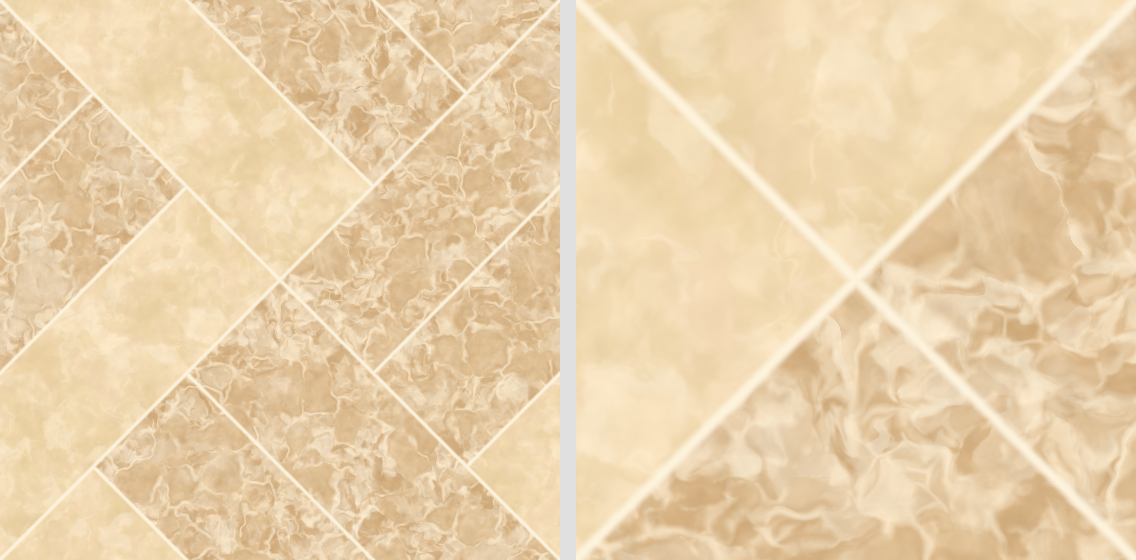
Left: the whole. Right: its middle third, enlarged.
A Shadertoy shader for this texture:

```glsl
// Diagonal basket weave of polished marble planks: each turned square holds three
// planks, two of mottled tan breccia and one of calm cream stone, with pale grout.
// Plank-local coordinates feed warped noise and cells, so the canvas tiles seamlessly.

const float PLANKS = 3.0;          // planks per woven square
const float GROUT_HALF = 0.0031;   // half joint width, in canvas units
const float GROUT_SOFT = 0.0026;   // softness of the joint edge
const float FRAGMENT_FREQ = 17.0;  // large stone fragments
const float CHIP_FREQ = 40.0;      // small broken chips
const float WARP = 0.06;           // bending of fragment outlines
const float VEIN_STRENGTH = 0.62;

const vec3 GROUT = vec3(0.995, 0.955, 0.87);
const vec3 BROWN = vec3(0.80, 0.645, 0.45);
const vec3 TAN = vec3(0.86, 0.73, 0.555);
const vec3 BEIGE = vec3(0.895, 0.785, 0.625);
const vec3 ASH = vec3(0.92, 0.845, 0.735);
const vec3 IVORY = vec3(0.985, 0.925, 0.815);
const vec3 HONEY = vec3(0.92, 0.82, 0.64);
const vec3 CREAM = vec3(0.965, 0.88, 0.735);
const vec3 PEACH = vec3(0.945, 0.84, 0.695);

vec2 hash2(vec2 p) {
    vec3 h = fract(p.xyx * vec3(0.1031, 0.1030, 0.0973));
    h += dot(h, h.yzx + 33.33);
    return fract((h.xx + h.yz) * h.zy);
}

float noise(vec2 p) {
    vec2 i = floor(p), f = fract(p);
    f = f * f * (3.0 - 2.0 * f);
    float low = mix(hash2(i).x, hash2(i + vec2(1, 0)).x, f.x);
    float high = mix(hash2(i + vec2(0, 1)).x, hash2(i + vec2(1, 1)).x, f.x);
    return mix(low, high, f.y);
}

float fbm(vec2 p) {
    float sum = 0.0, amp = 0.533;
    for (int k = 0; k < 4; k++) {
        sum += amp * noise(p);
        p = mat2(1.6, 1.2, -1.2, 1.6) * p + 17.3;
        amp *= 0.5;
    }
    return sum;
}

// Soft-edged blotches covering the part of the noise above a threshold
float blotch(vec2 p, float threshold) {
    return smoothstep(threshold - 0.09, threshold + 0.09, fbm(p));
}

// x: gap between the two nearest seeds (zero on borders), y: random cell value
vec2 cells(vec2 p) {
    vec2 i = floor(p);
    float near = 9.0, next = 9.0, id = 0.0;
    for (int y = -1; y <= 1; y++)
    for (int x = -1; x <= 1; x++) {
        vec2 c = i + vec2(x, y), seed = hash2(c);
        float d = length(c + seed - p);
        if (d < near) { next = near; near = d; id = hash2(c + 41.7).y; }
        else next = min(next, d);
    }
    return vec2(next - near, id);
}

vec3 brecciaStone(vec2 p) {
    vec2 bend = vec2(fbm(p * 14.0), fbm(p * 14.0 + 53.1)) - 0.5;
    vec2 fray = vec2(noise(p * 90.0), noise(p * 90.0 + 29.0)) - 0.5;
    vec2 q = p + WARP * bend + 0.009 * fray;
    vec2 fragment = cells(q * FRAGMENT_FREQ);
    vec2 chip = cells(q * CHIP_FREQ + 11.0);
    float solid = smoothstep(0.52, 0.72, fragment.y * 0.65 + fbm(p * 9.0 + 7.0) * 0.38);
    float broken = 1.0 - solid;

    // Body: plain brown fragments set in paler, speckled rubble
    vec3 rubble = mix(TAN, ASH, smoothstep(0.0, 1.0, 0.5 * chip.y + 0.5 * fbm(q * 30.0)));
    rubble = mix(rubble, IVORY, 0.6 * blotch(q * 48.0 + 23.0, 0.57));
    rubble = mix(rubble, BROWN, 0.75 * blotch(q * 44.0 + 71.0, 0.57));
    vec3 plain = mix(BROWN, BEIGE, 0.3 + 0.75 * fbm(p * 26.0 + 3.0));
    vec3 col = mix(rubble, plain, 0.82 * solid);
    col = mix(col, TAN, 0.4 * blotch(p * 8.0 + 19.0, 0.56));
    col = mix(col, ASH, 0.6 * blotch(p * 12.0 + 37.0, 0.62));

    // Veins: short pieces of fragment and chip outlines, broken by noise
    float gaps = blotch(p * 40.0 + 5.0, 0.5);
    float outline = (1.0 - smoothstep(0.0, 0.18, fragment.x)) * (0.2 + 0.8 * gaps);
    float chipLine = (1.0 - smoothstep(0.0, 0.34, chip.x)) * (0.25 + 0.75 * broken);
    chipLine *= 0.8 * blotch(p * 50.0 + 61.0, 0.52);
    col = mix(col, IVORY, VEIN_STRENGTH * max(outline, chipLine));

    // Shade beside the outlines, then fine grain
    float shade = smoothstep(0.1, 0.2, fragment.x) * (1.0 - smoothstep(0.2, 0.4, fragment.x));
    col = mix(col, BROWN, 0.3 * shade * gaps);
    return col + 0.08 * (fbm(p * 85.0) - 0.5);
}

vec3 creamStone(vec2 p) {
    vec2 q = p + 0.04 * (vec2(fbm(p * 18.0), fbm(p * 18.0 + 19.0)) - 0.5);
    vec3 col = mix(HONEY, CREAM, smoothstep(0.3, 0.64, fbm(q * 10.0)));
    col = mix(col, PEACH, 0.6 * blotch(q * 26.0 + 67.0, 0.56));
    col = mix(col, IVORY, 0.5 * blotch(q * 30.0 + 31.0, 0.61));
    col = mix(col, HONEY, 0.55 * blotch(q * 36.0 + 47.0, 0.59));
    float wisp = 1.0 - smoothstep(0.0, 0.05, abs(fbm(q * 22.0 + 83.0) - 0.5));
    col = mix(col, IVORY, 0.35 * wisp * blotch(p * 26.0 + 13.0, 0.55));
    return col + 0.055 * (fbm(p * 65.0) - 0.5);
}

void mainImage(out vec4 fragColor, in vec2 fragCoord) {
    vec2 uv = fragCoord / iResolution.xy;
    // Woven squares: axes along both diagonals, plank direction alternates
    vec2 diag = vec2(uv.x + uv.y - 1.0, uv.x - uv.y + 1.0);
    vec2 square = floor(diag), local = fract(diag);
    float turned = mod(square.x + square.y, 2.0);
    vec2 axes = turned > 0.5 ? local.yx : local;
    float strip = axes.x * PLANKS;
    float plank = min(floor(strip), PLANKS - 1.0);
    bool isCream = plank == turned * (PLANKS - 1.0);

    // Each plank is cut from its own part of the stone
    float id = plank + PLANKS * turned;
    vec2 stone = local * sqrt(0.5) + vec2(3.7, 6.1) * (id + 1.0);
    vec3 col = isCream ? creamStone(stone) : brecciaStone(stone);

    // Grout along plank sides and ends
    float side = abs(strip - round(strip)) / PLANKS;
    float joint = min(side, abs(axes.y - round(axes.y))) * sqrt(0.5);
    float soft = max(GROUT_SOFT, 0.75 / iResolution.y);
    float grout = 1.0 - smoothstep(GROUT_HALF - soft, GROUT_HALF + soft, joint);
    fragColor = vec4(mix(col, GROUT, 0.95 * grout), 1.0);
}
```
